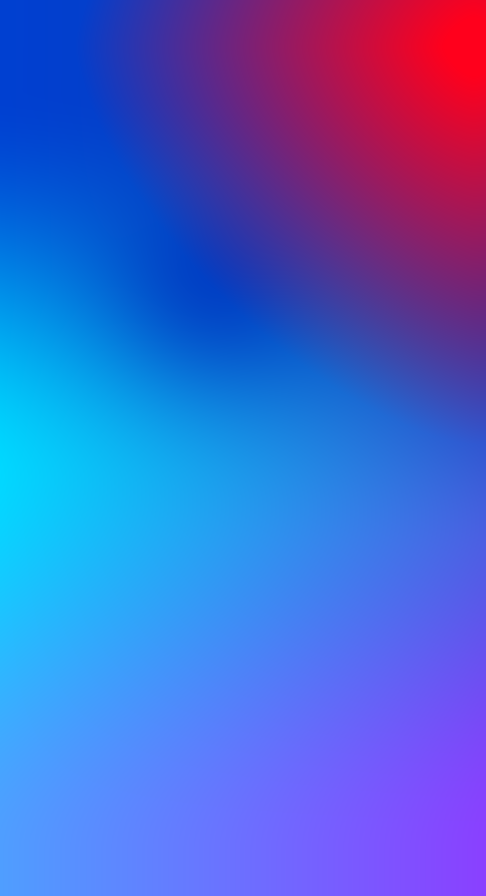
Give the GLSL for this background, as a WebGL 2 fragment shader.

```glsl
#version 300 es
precision highp float;
// Soft mesh gradient: red corner glow over blue, cyan and violet fields.

#define ASPECT 1.846
#define BLUE vec3(0.0, 0.25, 0.82)
#define CYAN vec3(0.0, 0.85, 1.0)
#define SKY vec3(0.31, 0.62, 1.0)
#define DEEP vec3(0.06, 0.23, 0.71)
#define INDIGO vec3(0.26, 0.39, 0.87)
#define VIOLET vec3(0.54, 0.25, 1.0)
#define NAVY vec3(0.0, 0.22, 0.76)
#define RED vec3(1.0, 0.0, 0.11)
#define RED_CENTER vec2(0.975, 0.096)
#define NAVY_CENTER vec2(0.45, 0.56)

uniform vec2 u_resolution;
out vec4 fragColor;

// Distance between a circle and a diamond, for a slightly pinched glow
float pinchedLength(vec2 d) {
    vec2 a = pow(abs(d), vec2(1.5));
    return pow(a.x + a.y, 1.0 / 1.5);
}

// Vertical ramp through three colours; each range holds a start and an end
vec3 ramp(vec3 top, vec3 middle, vec3 bottom, vec2 first, vec2 second, float t) {
    vec3 upper = mix(top, middle, smoothstep(first.x, first.y, t));
    return mix(upper, bottom, smoothstep(second.x, second.y, t));
}

void main() {
    vec2 uv = gl_FragCoord.xy / u_resolution;
    float depth = 1.0 - uv.y;
    vec2 p = vec2(uv.x, depth * ASPECT);

    // Blend the left and right ramps across the canvas
    vec3 left = ramp(BLUE, CYAN, SKY, vec2(0.10, 0.54), vec2(0.50, 0.95), depth);
    vec3 right = ramp(DEEP, INDIGO, VIOLET, vec2(0.30, 0.62), vec2(0.50, 0.95), depth);
    vec3 color = mix(left, right, uv.x);

    // Dark pool between the cyan and red areas
    vec2 toNavy = p - NAVY_CENTER;
    color = mix(color, NAVY, 0.85 * exp(-dot(toNavy, toNavy) / 0.05));

    // Red glow with a nearly linear falloff
    float redDistance = pinchedLength(p - RED_CENTER);
    float glow = clamp((0.82 - redDistance) / 0.76, 0.0, 1.0);
    color = mix(color, RED, glow);

    fragColor = vec4(color, 1.0);
}
```
